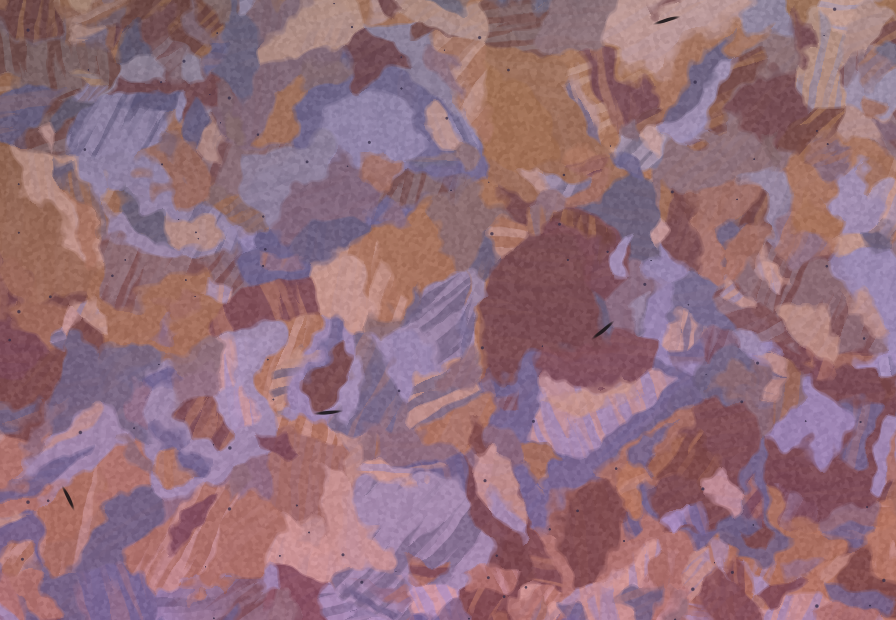
This texture is drawn by a WebGL 2 fragment shader. Its source:

```glsl
#version 300 es
precision highp float;
// Etched metal section: ragged interlocking crystal grains with needle-like lamellae, pits and scratches.

#define GRAIN_SCALE 5.2     // large grains per canvas height
#define GRAIN_STEP 2.1      // scale ratio between grain layers
#define EDGE_SOFT 0.004     // boundary blur
#define WARP_AMOUNT 0.034   // raggedness of the boundaries
#define NEEDLES vec2(9.0, 90.0)
#define STRIPED_SHARE 0.45
#define PIT_SCALE 22.0
#define SCRATCH_SCALE 3.5
#define SPECKLE 0.065

uniform vec2 u_resolution;
out vec4 fragColor;

const vec3 ORANGE = vec3(0.66, 0.44, 0.38);
const vec3 PEACH = vec3(0.77, 0.58, 0.57);
const vec3 LAVENDER = vec3(0.63, 0.55, 0.70);
const vec3 SLATE = vec3(0.44, 0.39, 0.53);
const vec3 MAUVE = vec3(0.56, 0.43, 0.49);
const vec3 UMBER = vec3(0.48, 0.29, 0.32);

struct Cell { vec2 id; vec2 nextId; vec2 offset; float edge; };

vec2 hash2(vec2 p) {
    vec3 q = fract(p.xyx * vec3(0.1031, 0.1030, 0.0973));
    q += dot(q, q.yzx + 33.33);
    return fract((q.xx + q.yz) * q.zy);
}

mat2 rotation(float a) {
    return mat2(cos(a), -sin(a), sin(a), cos(a));
}

// Nearest and second nearest jittered cell
Cell cells(vec2 p) {
    Cell c = Cell(vec2(0.0), vec2(0.0), vec2(0.0), 0.0);
    vec2 base = floor(p);
    float near = 9.0, next = 9.0;
    for (int j = -1; j <= 1; j++)
    for (int i = -1; i <= 1; i++) {
        vec2 id = base + vec2(i, j);
        vec2 to = id + hash2(id + 71.0) - p;
        float d = length(to);
        if (d < near) {
            next = near; c.nextId = c.id;
            near = d; c.id = id; c.offset = to;
        } else if (d < next) {
            next = d; c.nextId = id;
        }
    }
    c.edge = next - near;
    return c;
}

// Share of the neighbour near a boundary
float bleed(Cell c, float width) {
    return 0.5 * (1.0 - smoothstep(0.0, width, c.edge));
}

float cellValue(vec2 p) {
    Cell c = cells(p);
    return mix(hash2(c.id).x, hash2(c.nextId).x, bleed(c, 0.35));
}

// Circular palette, split by area share
vec3 palette(float u) {
    u = fract(u);
    return u < 0.22 ? ORANGE : u < 0.37 ? PEACH : u < 0.51 ? LAVENDER
         : u < 0.67 ? SLATE : u < 0.89 ? MAUVE : UMBER;
}

// Layered sines that fray the grain outlines
vec2 fray(vec2 p) {
    vec2 sum = vec2(0.0);
    float amp = WARP_AMOUNT;
    p *= 9.0;
    for (int i = 0; i < 6; i++) {
        sum += amp * sin(p.yx + 1.6 * sin(p * 0.7 + float(i)));
        p = rotation(2.4) * p * 1.8 + 3.7;
        amp *= 0.6;
    }
    return sum;
}

// Colour of one grain with its own lamella direction
vec3 shade(vec2 id, vec2 p, vec3 under, float cover) {
    vec2 pick = hash2(id + 13.0), look = hash2(id + 37.0), tone = hash2(id + 59.0);
    if (pick.y > cover) return under;
    float angle = 0.9 + (look.x - 0.5) * 2.2;
    float needle = smoothstep(0.4, 0.8, cellValue(rotation(angle) * p * NEEDLES + id * 7.0));
    float strength = look.y < STRIPED_SHARE ? 0.75 : 0.12;
    vec3 col = mix(palette(pick.x), palette(pick.x + 0.17), needle * strength);
    col *= 0.95 + 0.10 * tone.x;
    col.b += 0.07 * (tone.y - 0.5);
    return mix(under, col, 0.9);
}

void main() {
    vec2 uv = gl_FragCoord.xy / u_resolution;
    vec2 p = gl_FragCoord.xy / u_resolution.y;
    vec2 warp = fray(p);

    // Grains, from coarse to fine
    vec3 col = MAUVE;
    float scale = GRAIN_SCALE, cover = 1.0;
    for (int i = 0; i < 3; i++) {
        vec2 seed = vec2(23.0, 41.0) * float(i + 1);
        Cell c = cells((p + warp) * scale + seed);
        vec2 q = p + 0.15 * warp;
        vec3 own = shade(c.id, q, col, cover);
        vec3 other = shade(c.nextId, q, col, cover);
        col = mix(own, other, bleed(c, 2.0 * EDGE_SOFT * scale));
        scale *= GRAIN_STEP;
        cover = i == 0 ? 0.5 : 0.25;
    }

    // Uneven light and fine speckle
    col *= mix(vec3(1.04, 0.98, 1.05), vec3(0.95, 1.02, 0.95), uv.y);
    col *= 1.0 - 0.14 * smoothstep(0.6, 0.0, distance(uv, vec2(0.0, 1.0)));
    col += SPECKLE * (cellValue(p * 170.0) - 0.5);

    // Small dark pits
    Cell pit = cells(p * PIT_SCALE + 5.0);
    vec2 size = hash2(pit.id + 91.0);
    float radius = 0.001 + 0.002 * size.y;
    float hole = 1.0 - smoothstep(0.5, 1.4, length(pit.offset) / PIT_SCALE / radius);
    col = mix(col, vec3(0.20, 0.17, 0.27), 0.75 * hole * step(size.x, 0.16));

    // Rare short scratches
    Cell mark = cells(p * SCRATCH_SCALE + 17.0);
    vec2 kind = hash2(mark.id + 29.0);
    vec2 along = rotation(kind.y * 3.1) * mark.offset / SCRATCH_SCALE + 0.08 * warp;
    float scratch = 1.0 - smoothstep(0.6, 1.3, length(along / vec2(0.02, 0.003)));
    col = mix(col, vec3(0.10, 0.08, 0.09), 0.9 * scratch * step(kind.x, 0.22));

    fragColor = vec4(clamp(col, 0.0, 1.0), 1.0);
}
```
